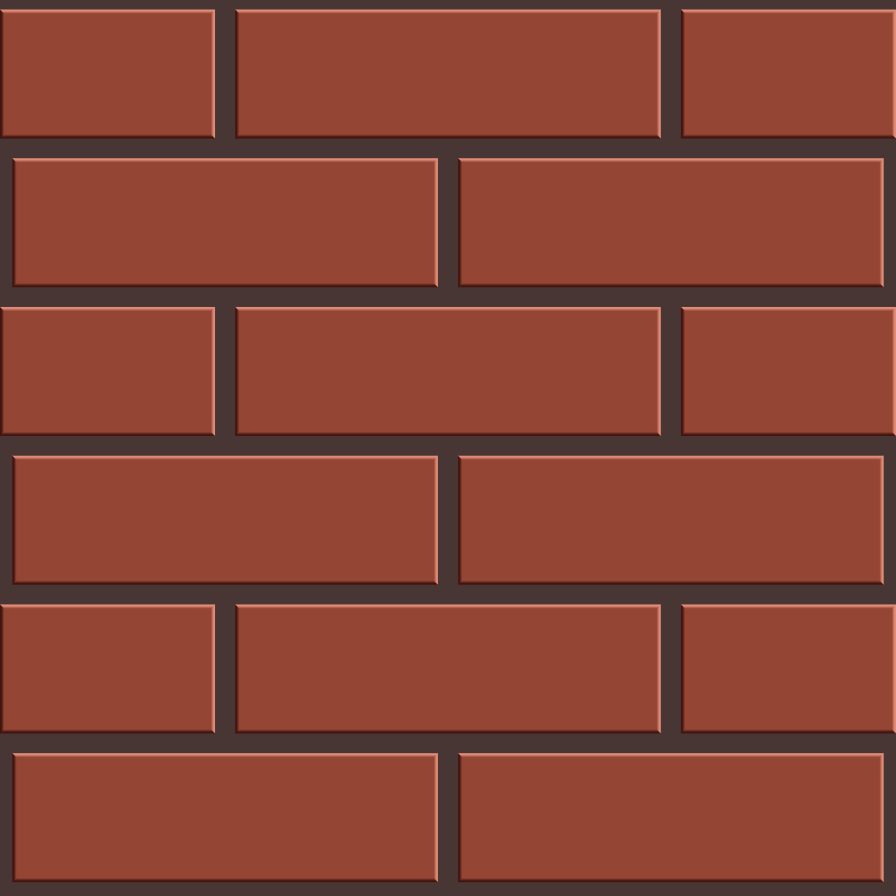
Give the GLSL for this pattern, as a WebGL 2 fragment shader.

```glsl
#version 300 es
precision highp float;
// Running-bond brick wall with bevelled bricks, lit from the upper right.

uniform vec2 u_resolution;
out vec4 fragColor;

// Layout, in fractions of the canvas
const vec2 PITCH = vec2(0.4975, 0.1660);        // spacing of brick centres
const vec2 HALF_BRICK = vec2(0.2375, 0.0720);
const vec2 FIRST_CENTRE = vec2(0.5, 0.9174);    // middle brick of the top course
const float BEVEL_START = 0.0010;               // bevel is full up to here
const float BEVEL_END = 0.0052;                 // and fades out by here

// Colours
const vec3 BRICK = vec3(0.58, 0.27, 0.20);
const vec3 MORTAR = vec3(0.28, 0.21, 0.20);
const vec3 HIGHLIGHT = vec3(0.88, 0.55, 0.47);
const vec3 SHADOW = vec3(0.26, 0.08, 0.06);

// Lower-left (xy) and upper-right (zw) corners of the brick nearest to p.
vec4 nearestBrick(vec2 p) {
    float course = floor((FIRST_CENTRE.y - p.y) / PITCH.y + 0.5);
    float shift = 0.5 * mod(course, 2.0);
    float column = floor((p.x - FIRST_CENTRE.x) / PITCH.x - shift + 0.5);
    vec2 centre = FIRST_CENTRE + PITCH * vec2(column + shift, -course);

    // Bricks reaching past the canvas are cut at its border and keep a bevel
    return vec4(max(centre - HALF_BRICK, 0.0), min(centre + HALF_BRICK, 1.0));
}

void main() {
    vec2 p = gl_FragCoord.xy / u_resolution;
    float pixel = 1.0 / min(u_resolution.x, u_resolution.y);

    // Inward distances to the shaded and lit pairs of sides
    vec4 brick = nearestBrick(p);
    vec2 fromLow = p - brick.xy;
    vec2 fromHigh = brick.zw - p;
    float shadeDist = min(fromLow.x, fromLow.y);
    float litDist = min(fromHigh.x, fromHigh.y);
    float edgeDist = min(shadeDist, litDist);

    // Bevel, mitred where lit and shaded sides meet
    float lit = smoothstep(-pixel, pixel, shadeDist - litDist);
    float bevel = 1.0 - smoothstep(BEVEL_START, BEVEL_END, edgeDist);
    vec3 face = mix(BRICK, mix(SHADOW, HIGHLIGHT, lit), bevel);

    // Brick over mortar with an antialiased outline
    float coverage = clamp(0.5 + edgeDist / pixel, 0.0, 1.0);
    fragColor = vec4(mix(MORTAR, face, coverage), 1.0);
}
```
